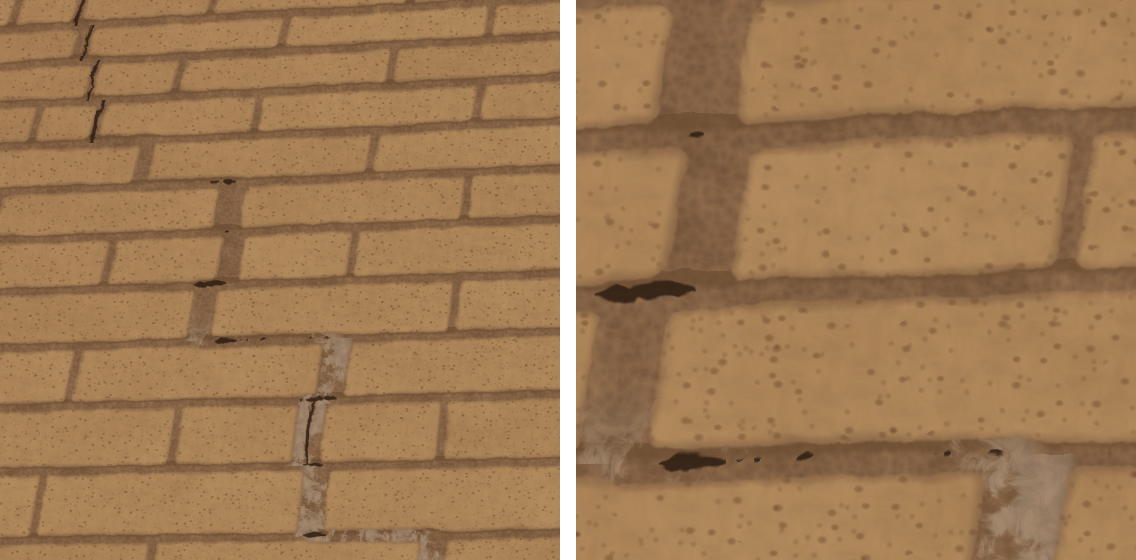
Left, the full canvas; right, a detail of the centre.
This texture is drawn by a WebGL 2 fragment shader. Its source:

```glsl
#version 300 es
precision highp float;

uniform vec2 u_resolution;
out vec4 outColor;

float hash(vec2 p) {
  return fract(sin(dot(p, vec2(127.1, 311.7))) * 43758.5);
}

// Layered, rotated sines, roughly -1 to 1
float waves(vec2 p) {
  float sum = 0.0, amp = 0.6;
  for (int i = 0; i < 5; i++) {
    p = mat2(0.8, 0.6, -0.6, 0.8) * p * 1.9 + 1.3;
    p += 0.7 * sin(p.yx);
    sum += amp * sin(p.x) * sin(p.y);
    amp *= 0.65;
  }
  return sum;
}

// Cellular noise: distance to the nearest seed, and that seed's random value
vec2 cells(vec2 p) {
  vec2 home = floor(p), nearest = vec2(9.0, 0.0);
  for (int y = -1; y <= 1; y++) {
    for (int x = -1; x <= 1; x++) {
      vec2 id = home + vec2(x, y);
      vec2 seed = id + vec2(hash(id), hash(id + 37.0));
      float d = distance(p, seed);
      if (d < nearest.x) nearest = vec2(d, hash(id + 71.0));
    }
  }
  return nearest;
}

// Courses grow and level out toward the bottom
float courseAt(vec2 p) {
  float left = p.y + p.x * (0.056 - 0.045 * p.y);
  return 1.0 + log((left + 0.84) / 0.892) / 0.0705;
}

// Running bond: position of one upright joint, and the brick length
vec2 bond(float row) {
  float odd = mod(row, 2.0);
  float size = 0.354 + 0.0137 * row;
  return vec2(0.736 - 0.0176 * row + odd * (0.5 * size - 0.026), size);
}

// The stepped crack descends along joints and brick centres
float crackX(float row) {
  if (row < 4.0) return 0.145 + 0.01 * row;
  vec2 b = bond(row);
  float halfBrick = 0.5 * b.y;
  return b.x + halfBrick * round((0.065 + 0.0547 * row - b.x) / halfBrick);
}

void main() {
  vec2 uv = gl_FragCoord.xy / u_resolution;
  vec2 p = vec2(uv.x, 1.0 - uv.y);
  float aa = max(1.0 / min(u_resolution.x, u_resolution.y), 0.0012);

  // Worn, uneven edges
  float rough = waves(p * 24.0), fine = waves(p * 95.0 + 4.0);
  vec2 q = p + 0.0022 * vec2(rough, waves(p * 20.0 + 9.0)) + 0.0007 * fine;

  // Place within the course
  float course = courseAt(q), row = floor(course), v = course - row;
  float height = 0.0705 * (q.y + q.x * (0.056 - 0.045 * q.y) + 0.84);
  float x = q.x + (v - 0.5) * (0.024 - 0.016 * q.x);
  vec2 b = bond(row);
  float k = (x - b.x) / b.y;
  float brick = floor(k);
  float jointDist = abs(k - round(k)) * b.y;

  // Opened joints along the crack, upright and level
  float crackOffset = x - crackX(row);
  float crackWidth = mix(0.007, 0.021, smoothstep(3.0, 5.0, row));
  crackWidth *= 0.85 + 0.35 * hash(vec2(row, 5.0));
  float bed = round(course);
  float across = (course - bed) * height;
  float from = crackX(bed - 1.0), to = crackX(bed);
  float along = 0.5 * abs(to - from) + 0.012 - abs(q.x - 0.5 * (from + to));
  float stepped = smoothstep(-0.01, 0.01, along);

  // Rounded bricks
  vec2 inner = vec2(min(jointDist - 0.006, abs(crackOffset) - crackWidth),
                    abs(across) - 0.0068 - 0.003 * stepped);
  float d = 0.009 - length(max(0.009 - inner, 0.0));
  float face = smoothstep(-aa, aa, d);

  // Brick colour with mottling, stains and pits
  float tone = hash(vec2(brick + step(0.0, crackOffset) * 7.0, row));
  float mottle = 0.5 + 0.35 * waves(p * vec2(5.0, 9.0) + row * 3.0) + 0.2 * rough;
  vec3 clay = mix(vec3(0.64, 0.49, 0.32), vec3(0.69, 0.54, 0.36),
                  clamp(0.3 * tone + 0.9 * mottle, 0.0, 1.0));
  clay = mix(clay, vec3(0.64, 0.46, 0.32), 0.35 * (1.0 - p.x) * (1.0 - p.y));
  clay *= 1.0 + 0.025 * fine;
  clay = mix(vec3(0.56, 0.42, 0.29), clay, smoothstep(-0.001, 0.007, d + 0.002 * rough));
  vec2 pit = cells(p * vec2(62.0, 78.0)), speck = cells(p * 160.0);
  float pits = step(0.55, pit.y) * (1.0 - smoothstep(0.06, 0.1 + 0.16 * pit.y, pit.x));
  float specks = step(0.8, speck.y) * (1.0 - smoothstep(0.1, 0.4, speck.x));
  clay = mix(clay, vec3(0.47, 0.33, 0.21), 0.55 * pits + 0.3 * specks);

  // Gritty mortar, shaded below the course above
  vec3 mortar = mix(vec3(0.47, 0.345, 0.24), vec3(0.56, 0.42, 0.295),
                    clamp(0.4 + 0.35 * rough + 0.3 * fine, 0.0, 1.0));
  mortar *= 0.94 + 0.14 * speck.x;
  float lip = (1.0 - smoothstep(-0.007, -0.001, across)) * step(-0.013, across);
  mortar = mix(mortar, vec3(0.41, 0.29, 0.18), 0.6 * lip);

  // Pale patches low on the crack
  float nearCrack = max(stepped * (1.0 - smoothstep(0.01, 0.018, abs(across))),
                        1.0 - smoothstep(0.02, 0.032, abs(crackOffset)));
  float pale = nearCrack * smoothstep(7.4, 8.2, course);
  pale *= smoothstep(-0.15, 0.35, waves(p * 11.0 + 2.0) + 0.3 * fine);
  vec3 patchColor = vec3(0.66, 0.56, 0.46) * (0.94 + 0.08 * fine);
  mortar = mix(mortar, patchColor, 0.8 * pale);
  vec3 color = mix(mortar, clay, face);
  color = mix(color, vec3(0.63, 0.50, 0.38), 0.3 * pale * face);

  // Dark open gaps
  float upright = row < 4.0 || row == 9.0 ? 0.0028 : 0.0006;
  float gap = 1.0 - smoothstep(-aa, aa, abs(crackOffset + 0.003 * rough) - upright * (1.0 + 0.6 * rough));
  float slot = 0.0055 * smoothstep(-0.1, 0.5, waves(p * 8.0 + bed * 2.0)) * stepped;
  float level = (1.0 - smoothstep(-aa, aa, abs(across + 0.002) - slot)) * step(0.0008, slot);
  level *= step(3.5, bed);
  color = mix(color, vec3(0.17, 0.11, 0.07), 0.85 * max(gap * step(0.001, upright), level));

  outColor = vec4(color, 1.0);
}
```
